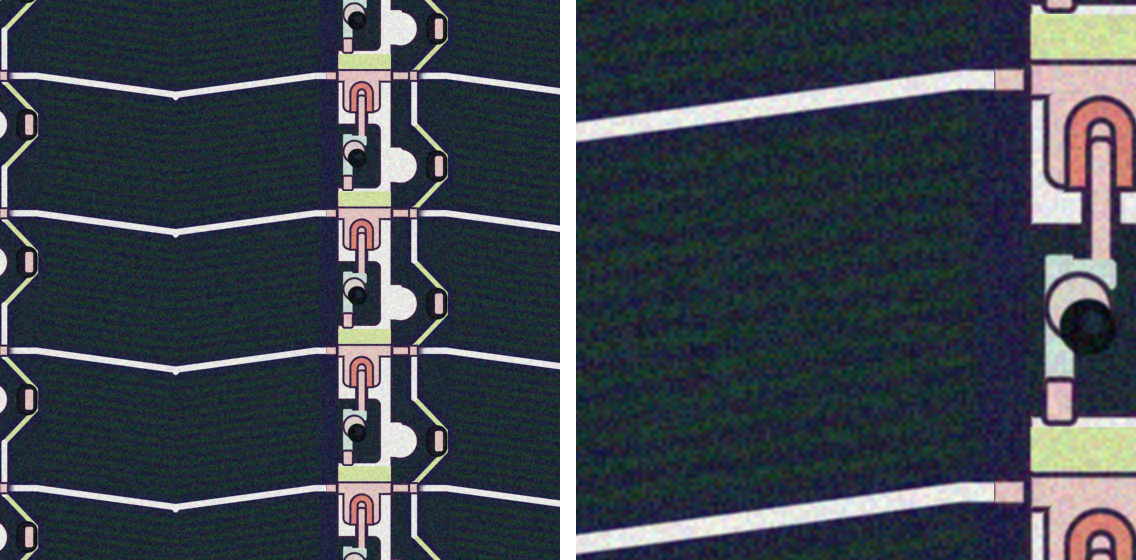
Left, the full canvas; right, a detail of the centre.
Write a Shadertoy shader that draws this pattern.

```glsl
const float UNITS = 768.0;                  // design units across the canvas height
const vec2  CELL = vec2(562.0, 188.5);      // size of one repeat
const vec2  CROSSING = vec2(567.0, 104.0);  // a line crossing, measured from the top left
const vec2  CELL_START = vec2(-120.0, -30.0);
const float COLUMN_SHIFT = 57.0;            // zigzag offset in every other column
const float CHEVRON_DROP = 26.0;
const float STRIPES = 14.0;                 // faint stripes per repeat
const float SOFTNESS = 1.2;
const float OUTLINE = 1.4;
const float GRAIN_CELLS = 420.0;
const float GRAIN = 0.15;

const vec3 NAVY   = vec3(0.12, 0.14, 0.22);
const vec3 GREEN  = vec3(0.11, 0.20, 0.18);
const vec3 VIOLET = vec3(0.13, 0.11, 0.28);
const vec3 INK    = vec3(0.20, 0.13, 0.25);
const vec3 BLACK  = vec3(0.06, 0.08, 0.10);
const vec3 WHITE  = vec3(0.91, 0.91, 0.90);
const vec3 LIME   = vec3(0.81, 0.87, 0.62);
const vec3 PINK   = vec3(0.88, 0.76, 0.75);
const vec3 SALMON = vec3(0.84, 0.51, 0.47);
const vec3 PALE   = vec3(0.78, 0.85, 0.82);

vec3 hash32(vec2 p) {
    vec3 q = fract(p.xyx * vec3(0.1031, 0.1030, 0.0973));
    q += dot(q, q.yxz + 33.33);
    return fract((q.xxy + q.yzz) * q.zyx);
}

vec3 colorNoise(vec2 p) {
    vec2 i = floor(p), f = fract(p);
    f = f * f * (3.0 - 2.0 * f);
    return mix(mix(hash32(i), hash32(i + vec2(1, 0)), f.x),
               mix(hash32(i + vec2(0, 1)), hash32(i + vec2(1, 1)), f.x), f.y);
}

float box(vec2 p, vec2 center, vec2 halfSize, float radius) {
    vec2 d = abs(p - center) - halfSize + radius;
    return length(max(d, 0.0)) + min(max(d.x, d.y), 0.0) - radius;
}

float segment(vec2 p, vec2 a, vec2 b) {
    vec2 ab = b - a;
    return length(p - a - ab * clamp(dot(p - a, ab) / dot(ab, ab), 0.0, 1.0));
}

void paint(inout vec3 color, float d, vec3 ink) {
    float edge = max(SOFTNESS, 0.7 * UNITS / iResolution.y);
    color = mix(color, ink, 1.0 - smoothstep(-edge, edge, d));
}

void paintOutlined(inout vec3 color, float d, vec3 fill) {
    paint(color, d - OUTLINE, INK);
    paint(color, d + OUTLINE, fill);
}

// Striped field with the bent horizontal line
vec3 field(vec2 p) {
    float bend = CHEVRON_DROP * clamp(1.0 - abs(p.x - 236.0) / 191.0, 0.0, 1.0);
    float v = p.y - bend;
    float wave = 0.5 + 0.5 * cos(6.28318 * v * STRIPES / CELL.y);
    float inside = smoothstep(48.0, 60.0, p.x) * (1.0 - smoothstep(425.0, 437.0, p.x));
    vec3 color = mix(mix(NAVY, GREEN, 0.35), mix(GREEN, NAVY, wave), inside);
    float margin = smoothstep(430.0, 440.0, p.x) + 1.0 - smoothstep(-108.0, -102.0, p.x);
    color = mix(color, VIOLET, 0.6 * margin);
    color = mix(color, VIOLET, 1.0 - smoothstep(4.0, 13.0, abs(v)));
    paint(color, abs(v) - 4.4, WHITE);
    paint(color, length(vec2(p.x - 236.0, v - 3.0)) - 4.5, WHITE);
    return color;
}

// Vertical line with its sideways kink and oval contact
void zigzag(inout vec3 color, vec2 z) {
    vec2 m = vec2(z.x, abs(z.y));
    float straight = segment(m, vec2(1, 95), vec2(1, 59));
    float kink = min(segment(m, vec2(1, 59), vec2(44, 14)), segment(m, vec2(44, 14), vec2(44, 0)));
    color = mix(color, VIOLET, 0.8 * (1.0 - smoothstep(5.0, 16.0, min(straight, kink))));
    paint(color, kink - 3.2, LIME);
    paint(color, straight - 4.0, WHITE);
    float oval = box(z, vec2(32, 0), vec2(13, 20), 12.0);
    paint(color, oval, mix(BLACK, INK, 0.4));
    paint(color, abs(oval) - 1.6, BLACK);
    paint(color, box(z, vec2(35, 0), vec2(5.5, 14), 3.0), PINK);
}

// Switch column: plate, arch, stem and round contact
void device(inout vec3 color, vec2 p, vec2 z) {
    float bulge = min(length(z - vec2(-18, 0)) - 24.0, box(z, vec2(-26, -2), vec2(12, 25), 5.0));
    float plate = min(box(p, vec2(-67, 64), vec2(37, 200), 0.0), bulge);
    plate = max(plate, -box(p, vec2(-88, 110), vec2(42, 43), 8.0));
    paintOutlined(color, plate, WHITE);
    paint(color, box(p, vec2(-67, -20), vec2(36, 10), 0.0), LIME);

    paintOutlined(color, box(p, vec2(-113, 0), vec2(8, 6), 2.0), PINK);
    paintOutlined(color, box(p, vec2(-17, 0), vec2(12, 6), 1.0), PINK);
    paintOutlined(color, box(p, vec2(0, 0), vec2(6, 7), 1.0), PINK);
    float gate = min(box(p, vec2(-67, 0), vec2(37, 8), 0.0), box(p, vec2(-71, 25), vec2(25, 24), 8.0));
    paintOutlined(color, gate, PINK);
    paint(color, box(p, vec2(-71, 59), vec2(9, 10), 3.0), INK);

    vec2 a = p - vec2(-71, 24);
    float arch = max(abs(length(vec2(a.x, min(a.y, 0.0))) - 10.5) - 5.0, a.y - 26.0);
    paintOutlined(color, arch, SALMON);
    paintOutlined(color, box(p, vec2(-71, 57), vec2(5.5, 30), 4.0), PINK);
    float arm = min(box(p, vec2(-80, 89), vec2(16, 7), 3.0), box(p, vec2(-90, 118), vec2(6.5, 38), 2.0));
    paint(color, arm, PALE);
    paintOutlined(color, box(p, vec2(-90, 147), vec2(7, 10), 3.0), PINK);
    paintOutlined(color, length(p - vec2(-81, 104)) - 15.0, mix(PINK, PALE, 0.4));
    paint(color, length(p - vec2(-77, 113)) - 13.0, BLACK);
    paint(color, length(p - vec2(-75, 111)) - 5.0, NAVY);
}

void mainImage(out vec4 fragColor, in vec2 fragCoord) {
    vec2 uv = fragCoord / iResolution.y;
    vec2 q = vec2(uv.x, 1.0 - uv.y) * UNITS - CROSSING - CELL_START;
    vec2 p = mod(q, CELL) + CELL_START;
    float shift = COLUMN_SHIFT * mod(floor(q.x / CELL.x), 2.0);
    vec2 z = vec2(p.x, mod(p.y - 124.0 + shift + 0.5 * CELL.y, CELL.y) - 0.5 * CELL.y);

    vec3 color = field(p);
    zigzag(color, z);
    device(color, p, z);
    color += GRAIN * (colorNoise(uv * GRAIN_CELLS) - 0.5);
    fragColor = vec4(clamp(color, 0.0, 1.0), 1.0);
}
```
